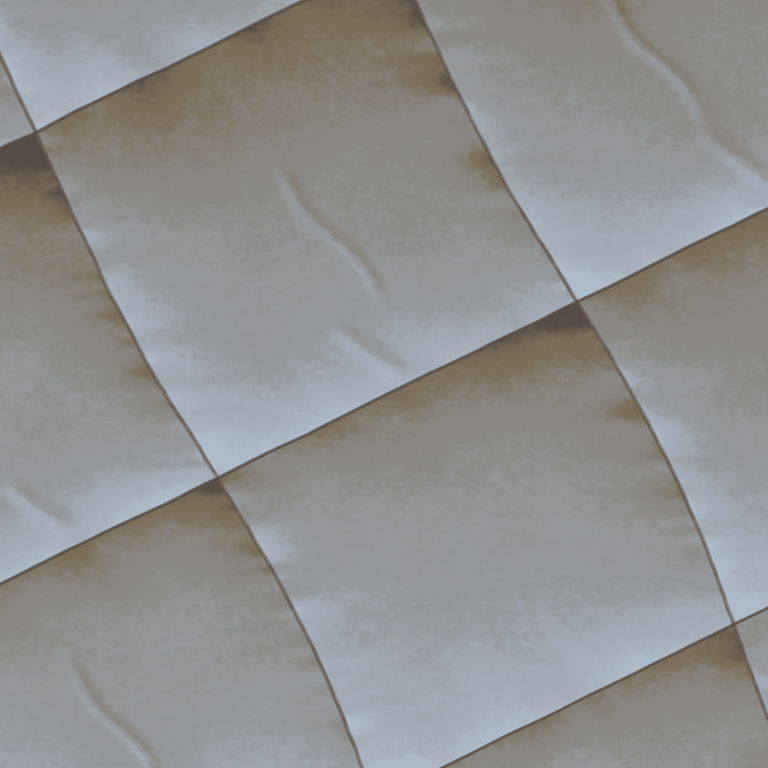
Write a Shadertoy shader that draws this texture.

```glsl
// Quilted grey cloth: slanted padded panels, stitched seams, puckers and creases.

const vec3 UMBER = vec3(0.34, 0.30, 0.27);
const vec3 BROWN = vec3(0.48, 0.43, 0.35);
const vec3 TAUPE = vec3(0.54, 0.53, 0.51);
const vec3 GREY  = vec3(0.58, 0.59, 0.60);
const vec3 PALE  = vec3(0.63, 0.67, 0.71);
const vec3 SHEEN = vec3(0.68, 0.73, 0.78);

float hash(vec2 p) {
    vec3 q = fract(vec3(p.xyx) * 0.1031);
    q += dot(q, q.yzx + 33.33);
    return fract((q.x + q.y) * q.z);
}

float noise(vec2 p) {
    vec2 i = floor(p), f = fract(p);
    f = f * f * (3.0 - 2.0 * f);
    float low = mix(hash(i), hash(i + vec2(1, 0)), f.x);
    float high = mix(hash(i + vec2(0, 1)), hash(i + vec2(1, 1)), f.x);
    return mix(low, high, f.y);
}

// Signed noise, two octaves.
float ripple(vec2 p) {
    return noise(p) + 0.5 * noise(p * 2.1 + 17.0) - 0.75;
}

// Canvas position to panel units: whole numbers lie on seams.
vec2 toPanels(vec2 p) {
    const vec2 origin = vec2(0.2826, 0.3776);
    const vec2 across = vec2(0.4688, 0.2292);
    const vec2 up = vec2(-0.2207, 0.4355);
    const vec2 stretch = vec2(-0.0163, 0.0150);
    mat2 toGrid = inverse(mat2(across, up));
    vec2 g = toGrid * (p - origin);
    for (int i = 0; i < 3; i++) g = toGrid * (p - origin - stretch * g.y * g.y);
    g.x += 0.025 * sin(3.14159 * g.y);
    return g;
}

// Fades from 1 at an edge to 0 inside the panel.
float falloff(float d, float reach) {
    return exp(-max(d, 0.0) / reach);
}

// Light on the padded profile, lit from the lower left.
float padding(vec2 f) {
    return 0.38 * falloff(f.y, 0.15) + 0.25 * falloff(f.x, 0.13)
         - 0.36 * falloff(1.0 - f.y, 0.16) - 0.20 * falloff(1.0 - f.x, 0.10);
}

// Short gathers that run away from the stitching.
float puckers(vec2 g, vec2 f, vec2 cell) {
    float side = ripple(vec2((g.y + 0.4 * f.x) * 17.0, f.x * 4.0 + cell.x * 7.3));
    float base = ripple(vec2((g.x + 0.3 * f.y) * 9.0, f.y * 3.0 + cell.y * 5.7 + 40.0));
    float nearSide = falloff(min(f.x, 1.0 - f.x), 0.075);
    float nearBase = falloff(min(f.y, 1.0 - f.y), 0.10);
    return 0.38 * side * nearSide + 0.22 * base * nearBase;
}

// One fold: bright on its left flank, dark on its right.
float crease(vec2 q, float halfLength, float width) {
    float x = (q.x + 0.2 * q.y + 0.012 * sin(q.y * 19.0)) / width;
    float span = 1.0 - smoothstep(0.5, 1.0, abs(q.y) / halfLength);
    return -x * exp(-x * x) * span;
}

// A long fold in mid panel and a short one near its lower edge.
float creases(vec2 f, vec2 cell) {
    float strength = mix(0.28, 0.04, step(1.5, cell.x - 2.0 * cell.y));
    float sum = 0.0;
    for (int i = 0; i < 2; i++) {
        float k = float(i);
        vec2 jitter = vec2(hash(cell + k * 9.1 + 50.0), hash(cell + k * 4.7 + 80.0)) - 0.5;
        vec2 center = vec2(0.54, mix(0.47, 0.13, k)) + jitter * vec2(0.16, 0.08);
        sum += crease(f - center, mix(0.27, 0.12, k), mix(0.020, 0.026, k));
    }
    return sum * strength;
}

float line(float d, float halfWidth, float pixel) {
    return 1.0 - smoothstep(halfWidth - pixel, halfWidth + pixel, d);
}

// Shadow to sheen.
vec3 clothColor(float t) {
    vec3 c = mix(UMBER, BROWN, smoothstep(0.02, 0.25, t));
    c = mix(c, TAUPE, smoothstep(0.25, 0.47, t));
    c = mix(c, GREY, smoothstep(0.47, 0.63, t));
    c = mix(c, PALE, smoothstep(0.63, 0.82, t));
    return mix(c, SHEEN, smoothstep(0.82, 1.05, t));
}

void mainImage(out vec4 fragColor, in vec2 fragCoord) {
    vec2 uv = fragCoord / iResolution.xy;
    float pixel = 1.0 / iResolution.y;
    vec2 g = toPanels(uv);
    g += 0.004 * vec2(ripple(g.yx * 9.0 + 30.0), ripple(g * 8.0 + 60.0));
    vec2 cell = floor(g), f = g - cell;

    // Cloth tone
    float tone = 0.56 + 0.20 * (0.5 - uv.y) + padding(f);
    tone += puckers(g, f, cell) + creases(f, cell);
    tone += 0.09 * ripple(g * 4.0 + cell * 3.0);
    tone += 0.05 * ripple(uv * 130.0) + 0.03 * ripple(uv * vec2(60.0, 200.0));
    vec3 color = clothColor(tone);

    // Seams: crisp across, softer and uneven going up
    vec2 d = 0.51 * min(f, 1.0 - f);
    float thread = 0.55 + 0.35 * noise(vec2(g.y * 45.0, cell.x));
    color = mix(color, UMBER * 1.12, thread * line(d.x, 0.0024, max(pixel, 0.0015)));
    color = mix(color, UMBER, 0.85 * line(d.y, 0.0021, max(pixel, 0.0013)));

    fragColor = vec4(color, 1.0);
}
```
